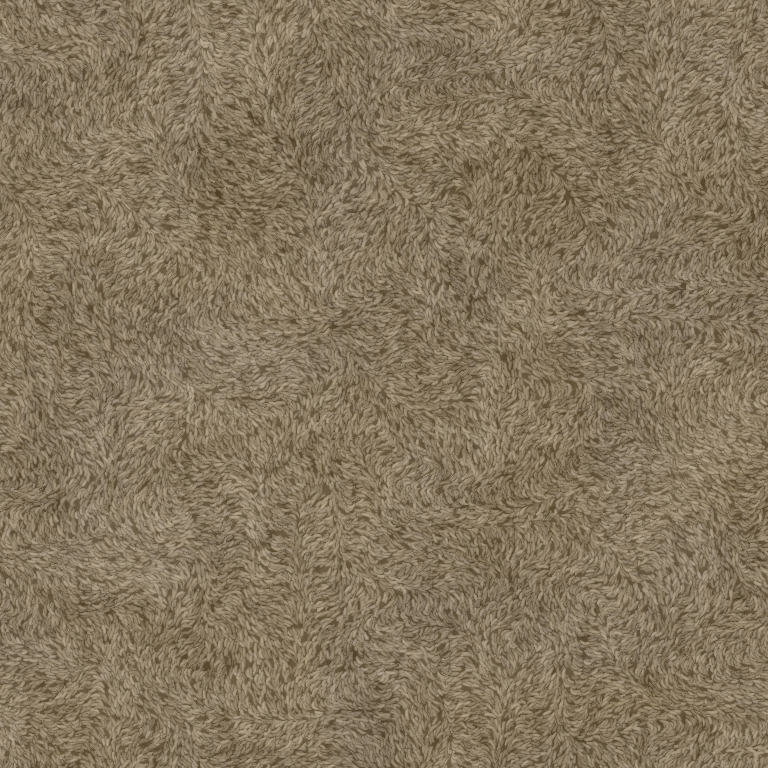
Write a Shadertoy shader that draws this texture.

```glsl
// Draws a beige pile carpet: short, leaning yarn strands in softly mottled patches.

const vec3 YARN_BEIGE = vec3(0.525, 0.465, 0.373);
const vec3 WARM_SHIFT = vec3(0.006, 0.0, -0.018);
const float STRAND_CELLS = 108.0;  // strand cells across the canvas
const float TUFT_CELLS = 54.0;     // tufts across the canvas
const int STRANDS_PER_CELL = 3;

vec3 hash3(vec3 p) {
    p = fract(p * vec3(0.1031, 0.1030, 0.0973));
    p += dot(p, p.yxz + 33.33);
    return fract((p.xxy + p.yxx) * p.zyx);
}

// Layered, warped sines: a smooth irregular field of about -1 to 1.
float wavyField(vec2 p, float seed) {
    mat2 turn = mat2(0.74, 0.67, -0.67, 0.74);
    float sum = 0.0, weight = 1.0, total = 0.0;
    for (int i = 0; i < 5; i++) {
        p = turn * p * 1.45 + seed;
        p += 0.9 * sin(p.yx * 0.8 + seed * 1.7);
        sum += weight * sin(p.x + 1.3 * sin(p.y));
        total += weight;
        weight *= 0.72;
    }
    return sum / total;
}

// Cellular noise: distance to the nearest scattered tuft centre.
float tuftDistance(vec2 p) {
    vec2 cell = floor(p);
    float nearest = 2.0;
    for (int y = -1; y <= 1; y++)
    for (int x = -1; x <= 1; x++) {
        vec2 id = cell + vec2(x, y);
        nearest = min(nearest, length(id + hash3(vec3(id, 71.0)).xy - p));
    }
    return nearest;
}

// Position along a strand (x) and across it (y), both -1 to 1 inside.
vec2 strandCoords(vec2 offset, float angle, vec2 halfSize) {
    vec2 along = vec2(cos(angle), sin(angle));
    vec2 q = vec2(dot(offset, along), dot(offset, vec2(-along.y, along.x)));
    q.y += 0.22 * q.x * q.x;  // slight curl
    return q / halfSize;
}

// Blends overlapping strands by height; returns tone (x) and warmth (y).
vec2 pile(vec2 p, float lean) {
    vec2 cell = floor(p);
    vec2 sum = vec2(-0.14, 0.4);  // shadow between strands
    float total = 1.0;
    for (int y = -1; y <= 1; y++)
    for (int x = -1; x <= 1; x++)
    for (int k = 0; k < STRANDS_PER_CELL; k++) {
        vec2 id = cell + vec2(x, y);
        vec3 place = hash3(vec3(id, float(k) * 7.0 + 1.0));
        vec3 look = hash3(vec3(id, float(k) * 7.0 + 4.0));
        float angle = lean + (place.z - 0.5) * 1.1;
        vec2 halfSize = vec2(mix(0.6, 0.9, look.z), 0.27);
        vec2 q = strandCoords(p - id - place.xy, angle, halfSize);
        float dome = max(0.0, 1.0 - q.x * q.x * q.x * q.x - q.y * q.y);
        float cover = smoothstep(0.0, 0.35, dome);
        float weight = cover * exp(9.0 * look.x + 2.5 * dome);
        // Light falls from the upper left onto the rounded yarn.
        float side = q.y * dot(vec2(-sin(angle), cos(angle)), vec2(-0.55, 0.83));
        float tone = -0.125 + 0.19 * dome + 0.055 * side
                   + 0.13 * (look.y - 0.5) + 0.05 * (look.x - 0.6);
        sum += weight * vec2(tone, look.z - 0.5);
        total += weight;
    }
    return sum / total;
}

void mainImage(out vec4 fragColor, in vec2 fragCoord) {
    vec2 uv = fragCoord / iResolution.y;

    // Strands lean together in patches.
    float lean = 2.05 + 2.4 * wavyField(uv * 13.0, 2.3);
    vec2 yarn = pile(uv * STRAND_CELLS, lean);

    // Shadowed gaps between tufts, and worn or crushed patches.
    vec2 ragged = vec2(wavyField(uv * 60.0, 5.1), wavyField(uv * 60.0, 8.7));
    float gap = smoothstep(0.35, 0.85, tuftDistance(uv * TUFT_CELLS + 0.5 * ragged));
    float mottle = 0.040 * wavyField(uv * 16.0, 4.4) + 0.022 * wavyField(uv * 4.0, 9.2);
    float warmth = yarn.y + 0.7 * wavyField(uv * 9.0, 6.6);

    float tone = yarn.x + mottle + 0.022 - 0.055 * gap;
    fragColor = vec4(YARN_BEIGE + tone + WARM_SHIFT * warmth, 1.0);
}
```
